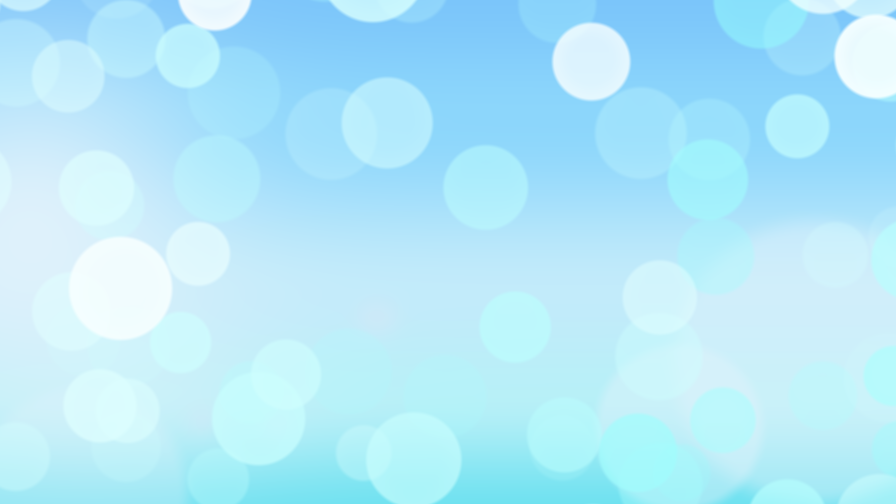
Write a Shadertoy shader that draws this background.

```glsl
// Soft bokeh lights over a sky-to-aqua gradient with pale glows.
// Discs come from jittered grids hashed with integers; each layer blends
// its neighbouring cells in a fixed order, from faint lights to bright ones.

const vec3 AQUA  = vec3(0.56, 0.99, 0.99);
const vec3 WHITE = vec3(1.00, 1.00, 1.00);
const vec3 HAZE  = vec3(0.89, 0.95, 0.985);
const vec3 BLUSH = vec3(0.82, 0.91, 0.97);

// Integer hash: three independent values in 0..1
vec3 hash3(ivec3 cell) {
    uvec3 v = uvec3(cell) * 1664525u + 1013904223u;
    v.x += v.y * v.z; v.y += v.z * v.x; v.z += v.x * v.y;
    v ^= v >> 16u;
    v.x += v.y * v.z; v.y += v.z * v.x; v.z += v.x * v.y;
    return vec3(v >> 8u) / 16777216.0;
}

float glow(vec2 p, vec2 centre, vec2 size) {
    vec2 d = (p - centre) / size;
    return exp(-dot(d, d));
}

float disc(vec2 p, vec2 centre, float radius, float blur) {
    return 1.0 - smoothstep(-blur, blur, length(p - centre) - radius);
}

// Vertical gradient: blue above, pale in the middle, aqua below
vec3 skyGradient(float y) {
    vec3 c = mix(vec3(0.42, 0.88, 0.94), vec3(0.72, 0.94, 0.97), smoothstep(-0.04, 0.22, y));
    c = mix(c, vec3(0.76, 0.92, 0.98), smoothstep(0.2, 0.42, y));
    c = mix(c, vec3(0.55, 0.84, 0.985), smoothstep(0.42, 0.76, y));
    return mix(c, vec3(0.48, 0.77, 0.98), smoothstep(0.76, 1.03, y));
}

vec3 background(vec2 p, float aspect) {
    vec3 c = skyGradient(p.y);
    // Misty left side and large defocused lights at the lower right
    c = mix(c, HAZE, 0.90 * glow(p, vec2(0.06, 0.56), vec2(0.36, 0.34)));
    c = mix(c, HAZE, 0.30 * glow(p, vec2(0.25, 0.20), vec2(0.35, 0.20)));
    c = mix(c, HAZE, 0.42 * disc(p, vec2(aspect - 0.16, 0.28), 0.28, 0.03));
    c = mix(c, HAZE, 0.42 * disc(p, vec2(aspect - 0.43, 0.15), 0.165, 0.015));
    c = mix(c, HAZE, 0.28 * disc(p, vec2(0.16, 0.02), 0.21, 0.02));
    // Faint blush spots
    for (int i = 0; i < 4; i++) {
        vec3 h = hash3(ivec3(i, 7, 31));
        vec2 spot = vec2(aspect * mix(0.2, 0.65, h.x), mix(0.15, 0.45, h.y));
        c = mix(c, BLUSH, 0.45 * glow(p, spot, vec2(0.035)));
    }
    return c;
}

// range = (least, greatest); lights thin out toward the canvas centre
vec3 bokehLayer(vec3 c, vec2 p, float aspect, float cellSize, int seed, float keep,
                vec2 radiusRange, vec2 alphaRange, vec2 whiteRange, float blur) {
    ivec2 home = ivec2(floor(p / cellSize));
    for (int j = -1; j <= 1; j++)
    for (int i = -1; i <= 1; i++) {
        ivec2 cell = home + ivec2(i, j);
        vec3 place = hash3(ivec3(cell, seed));
        vec3 look = hash3(ivec3(cell, seed + 101));
        vec2 centre = (vec2(cell) + mix(vec2(0.1), vec2(0.9), place.xy)) * cellSize;

        float outer = smoothstep(0.1, 0.6, length(centre - vec2(0.5 * aspect, 0.52)));
        float present = step(place.z, keep * mix(0.3, 1.0, outer));
        float radius = mix(radiusRange.x, radiusRange.y, look.x);
        float alpha = mix(alphaRange.x, alphaRange.y, look.y);
        float leftness = 1.0 - smoothstep(0.1, 0.9, centre.x);
        float white = mix(whiteRange.x, whiteRange.y, max(look.z, 0.85 * leftness));

        // Slightly brighter toward the rim, like a lens highlight
        float rim = smoothstep(0.5, 1.0, length(p - centre) / radius);
        float cover = disc(p, centre, radius, blur) * mix(0.92, 1.0, rim);
        c = mix(c, mix(AQUA, WHITE, white), present * alpha * cover);
    }
    return c;
}

void mainImage(out vec4 fragColor, in vec2 fragCoord) {
    float aspect = iResolution.x / iResolution.y;
    vec2 p = fragCoord / iResolution.y;

    vec3 c = background(p, aspect);
    // Faint, medium and bright lights
    c = bokehLayer(c, p, aspect, 0.19, 11, 0.80, vec2(0.055, 0.092),
                   vec2(0.15, 0.45), vec2(0.10, 0.70), 0.005);
    c = bokehLayer(c, p, aspect, 0.23, 23, 0.72, vec2(0.058, 0.095),
                   vec2(0.50, 0.80), vec2(0.05, 0.85), 0.0045);
    c = bokehLayer(c, p, aspect, 0.31, 47, 0.62, vec2(0.07, 0.108),
                   vec2(0.80, 0.98), vec2(0.60, 1.00), 0.0045);
    fragColor = vec4(c, 1.0);
}
```
